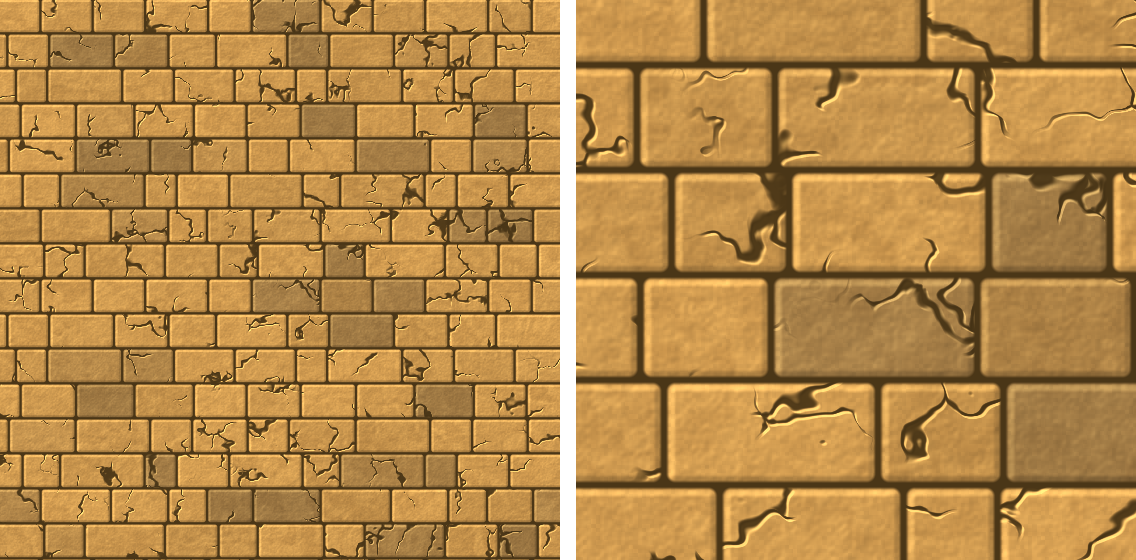
Left: the whole. Right: its middle third, enlarged.
Reproduce this texture procedurally as a WebGL 1 fragment shader.

```glsl
precision highp float;
// Cracked sandstone brick wall: 16 courses of about 10 uneven bricks, whose joints
// repeat in a 2 by 2 layout while tint and cracks vary from brick to brick.
// A height field of bevels, warped Voronoi cracks and grain is lit from the upper left.
uniform vec2 u_resolution;

float hash(vec2 p) {
  return fract(sin(dot(p, vec2(127.1, 311.7))) * 43758.545);
}

vec2 hash2(vec2 p) {
  return vec2(hash(p), hash(p + 17.3));
}

float noise(vec2 p) {
  vec2 i = floor(p), f = fract(p);
  f = f * f * (3.0 - 2.0 * f);
  return mix(mix(hash(i), hash(i + vec2(1, 0)), f.x),
             mix(hash(i + vec2(0, 1)), hash(i + 1.0), f.x), f.y);
}

vec2 noise2(vec2 p) {
  return vec2(noise(p), noise(p + 41.7)) - 0.5;
}

// Jittered left joint of brick i; five bricks and eight courses per layout
float joint(float i, float row) {
  return i + 0.6 * hash(vec2(mod(i, 5.0), mod(row, 8.0) + 3.0));
}

// Brick id in xy, signed distance to its rounded outline in z
vec3 brick(vec2 p) {
  float y = (p.y - 0.003) * 16.0;
  float row = floor(y);
  float x = p.x * 10.0 + 5.0 * hash(vec2(mod(row, 8.0), 8.7));
  float i = floor(x);
  if (x < joint(i, row)) i -= 1.0;
  float left = joint(i, row), right = joint(i + 1.0, row);
  vec2 local = vec2(x - 0.5 * (left + right), y - row - 0.5) / vec2(10.0, 16.0);
  vec2 halfSize = vec2((right - left) / 20.0, 1.0 / 32.0) - 0.0017;
  vec2 q = abs(local) - halfSize + 0.005;
  float d = length(max(q, 0.0)) + min(max(q.x, q.y), 0.0) - 0.005;
  return vec3(mod(i, 10.0), mod(row, 16.0), d);
}

// Crack depth: parts of jagged Voronoi borders, fading in and out along their length
float cracks(vec2 p, vec2 id) {
  vec2 q = p * 14.0 + 50.0 * hash2(id + 2.0);
  float strength = noise(q * 1.4 + 9.0) + 0.35 * (hash(id + 7.0) - 0.5);
  float width = 0.13 * smoothstep(0.42, 0.95, strength);
  q += 0.5 * noise2(q * 2.5) + 0.2 * noise2(q * 8.0);
  float nearest = 9.0, second = 9.0;
  vec2 cell = floor(q);
  for (int j = -1; j <= 1; j++) {
    for (int i = -1; i <= 1; i++) {
      vec2 c = cell + vec2(float(i), float(j));
      float d = length(c + 0.1 + 0.8 * hash2(c) - q);
      second = min(second, max(nearest, d));
      nearest = min(nearest, d);
    }
  }
  float gap = second - nearest + 0.05 * (noise(q * 14.0) - 0.5);
  return (1.0 - smoothstep(0.3 * width, width + 0.025, gap)) * smoothstep(0.004, 0.03, width);
}

// Wavy bedding and fine sand grain
float relief(vec2 p) {
  vec2 bend = noise2(p * 22.0);
  return 0.30 * noise(p * vec2(55.0, 85.0) + 5.0 * bend)
       + 0.16 * noise(p * 170.0) + 0.15 * noise(p * 330.0);
}

float height(vec2 p, vec3 b, float crack) {
  return 0.8 * (1.0 - smoothstep(-0.005, 0.0, b.z)) - 0.9 * crack + relief(p);
}

void main() {
  vec2 p = gl_FragCoord.xy / u_resolution;
  vec3 b = brick(p);
  float crack = cracks(p, b.xy);

  // Slope towards the light
  vec2 lit = p + vec2(-0.0012, 0.0014);
  vec3 bLit = brick(lit);
  float slope = height(p, b, crack) - height(lit, bLit, cracks(lit, bLit.xy));
  slope = clamp(slope, -0.6, 0.6);

  // Stone colour with soft stains, and a few duller bricks
  float stain = noise(p * 28.0 + 3.0 * noise2(p * 60.0) + 9.0 * hash(b.xy));
  vec3 color = mix(vec3(0.75, 0.55, 0.28), vec3(0.84, 0.63, 0.33), stain);
  color *= 0.96 + 0.08 * hash(b.xy + 4.0);
  float dull = smoothstep(0.72, 0.95, hash(b.xy + 11.0));
  color *= mix(vec3(1.0), vec3(0.79, 0.81, 0.88), dull);
  color *= 0.97 + 0.06 * hash(floor(p * 400.0));

  // Relief shading with pale gold highlights
  color *= 1.0 + 0.55 * slope;
  color += vec3(0.10, 0.14, 0.11) * max(slope, 0.0);

  // Cracks and mortar
  color = mix(color, vec3(0.25, 0.18, 0.07), 0.88 * crack);
  float mortar = smoothstep(-0.0016, 0.0008, b.z);
  color = mix(color, vec3(0.29, 0.21, 0.09), mortar);
  gl_FragColor = vec4(color, 1.0);
}
```
